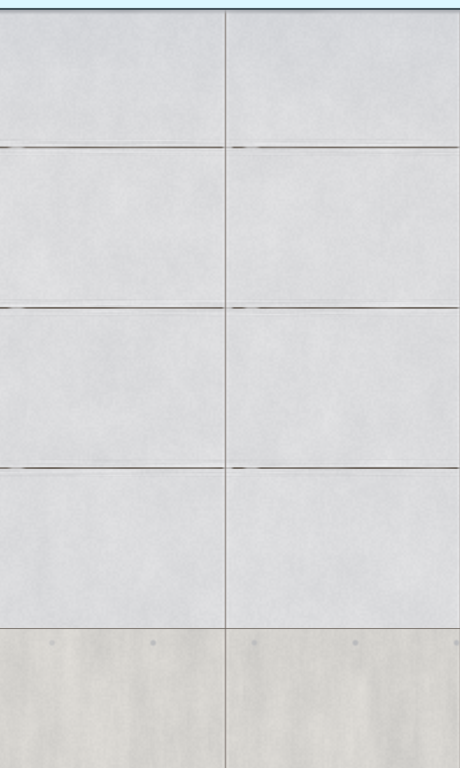
Give the GLSL for this texture, as a WebGL 2 fragment shader.

```glsl
#version 300 es
precision highp float;
// Pale concrete facade: two columns of panels, dark joints, a warm plinth and a sky strip.
uniform vec2 u_resolution;
out vec4 outColor;

// Layout, in units of the canvas height
const float PLINTH_TOP = 0.1816;
const float PANEL_HEIGHT = 0.2088;
const float COLUMN_WIDTH = 0.306;
const float COLUMN_JOINT = 0.2936;
const float ROOF_EDGE = 0.988;
const float TIE_SPACING = 0.1317;

const vec3 PANEL = vec3(0.860, 0.862, 0.870);
const vec3 PLINTH = vec3(0.832, 0.824, 0.808);
const vec3 JOINT = vec3(0.43, 0.40, 0.37);
const vec3 COLUMN_SEAM = vec3(0.57, 0.54, 0.52);
const vec3 SHADOW = vec3(0.68, 0.69, 0.71);
const vec3 ROOF_LINE = vec3(0.20, 0.27, 0.30);
const vec3 SKY = vec3(0.86, 0.97, 1.0);

float hash(vec2 p) {
  vec3 q = fract(vec3(p.xyx) * 0.1031);
  q += dot(q, q.yzx + 33.33);
  return fract((q.x + q.y) * q.z);
}

float noise(vec2 p) {
  vec2 cell = floor(p), f = fract(p);
  f = f * f * (3.0 - 2.0 * f);
  return mix(mix(hash(cell), hash(cell + vec2(1, 0)), f.x),
             mix(hash(cell + vec2(0, 1)), hash(cell + vec2(1, 1)), f.x), f.y);
}

// Layered noise centred on zero
float mottle(vec2 p) {
  float sum = 0.0, weight = 0.5;
  for (int i = 0; i < 5; i++) {
    sum += weight * (noise(p) - 0.5);
    p = p * 2.03 + 17.3;
    weight *= 0.6;
  }
  return sum;
}

// Soft coverage of a line at distance d
float stroke(float d, float halfWidth, float pixel) {
  return 1.0 - smoothstep(halfWidth - 0.5 * pixel, halfWidth + 0.5 * pixel, abs(d));
}

float band(float d, float lo, float hi, float soft) {
  return smoothstep(lo - soft, lo + soft, d) * (1.0 - smoothstep(hi - soft, hi + soft, d));
}

// Cast concrete: cloudy blotches, vertical runs and fine grain
vec3 concrete(vec3 base, vec2 p, float cloud, float runs) {
  float tone = cloud * mottle(p * vec2(26.0, 20.0));
  tone += runs * mottle(p * vec2(34.0, 4.0) + 5.0);
  tone += 0.022 * (noise(p * 330.0) - 0.5);
  return base + tone * vec3(1.05, 1.0, 0.92);
}

// Pale streaked lips on both sides of a panel joint
vec3 jointLips(vec3 color, float d, vec2 p) {
  float streak = noise(vec2(p.x * 14.0, p.y * 520.0));
  float lip = band(d, -0.010, 0.011, 0.0015);
  color += lip * (streak - 0.52) * 0.055;
  color += band(d, 0.0018, 0.0045, 0.0008) * 0.022;
  return color - (band(d, -0.0115, -0.0095, 0.0007) + band(d, 0.0100, 0.0115, 0.0007)) * 0.014;
}

// Joint strength: broken by pale worn gaps just right of each column seam
float jointWear(float x, float along) {
  float gaps = band(x, -0.003, 0.009, 0.003) * 0.78 + band(x, 0.025, 0.043, 0.005) * 0.65;
  return (1.0 - gaps) * (0.86 + 0.28 * (noise(vec2(along * 30.0, 3.0)) - 0.5));
}

// Small grey tie holes in a row
float tieHoles(vec2 p, float spacing, float pixel) {
  float x = (fract((p.x - 0.0677) / spacing + 0.5) - 0.5) * spacing;
  float id = floor((p.x - 0.0677) / spacing + 0.5);
  float d = length(vec2(x, p.y - 0.163));
  return (1.0 - smoothstep(0.0015, 0.0042 + pixel, d)) * (0.55 + 0.45 * hash(vec2(id, 8.0)));
}

void main() {
  vec2 p = gl_FragCoord.xy / u_resolution.y;
  float pixel = 1.0 / u_resolution.y;

  // Repeat coordinates
  float column = floor((p.x - COLUMN_JOINT) / COLUMN_WIDTH);
  float seamX = p.x - COLUMN_JOINT - COLUMN_WIDTH * floor((p.x - COLUMN_JOINT) / COLUMN_WIDTH + 0.5);
  float row = floor((p.y - PLINTH_TOP) / PANEL_HEIGHT);
  float nearest = clamp(floor((p.y - PLINTH_TOP) / PANEL_HEIGHT + 0.5), 0.0, 3.0);
  float jointY = p.y - PLINTH_TOP - nearest * PANEL_HEIGHT;
  float isPanelJoint = step(0.5, nearest);

  // Panels, each with its own blotches and a slightly cooler top
  vec2 seed = vec2(column * 3.7, row * 1.9);
  vec3 panel = concrete(PANEL, p + seed, 0.036, 0.014);
  panel -= vec3(0.022, 0.017, 0.010) * smoothstep(0.80, 1.0, p.y);
  panel = mix(panel, jointLips(panel, jointY, p), isPanelJoint);

  // Plinth with vertical stains and tie holes
  vec3 plinth = concrete(PLINTH, p + vec2(column * 2.3, 7.0), 0.045, 0.075);
  plinth = mix(plinth, SHADOW, 0.7 * tieHoles(p, TIE_SPACING, pixel));
  vec3 color = mix(plinth, panel, smoothstep(-pixel, pixel, p.y - PLINTH_TOP));

  // Column seams with a pale edge
  color += 0.018 * band(abs(seamX), 0.0015, 0.0045, 0.001);
  color = mix(color, COLUMN_SEAM, 0.85 * stroke(seamX, 0.0011, pixel));

  // Horizontal joints; the one above the plinth is thinner and unbroken
  float wear = mix(0.78, jointWear(seamX, p.x + nearest), isPanelJoint);
  color = mix(color, JOINT, wear * stroke(jointY, mix(0.0008, 0.0012, isPanelJoint), pixel));

  // Shadow under the roof, roof line and sky
  float shade = smoothstep(ROOF_EDGE - 0.008, ROOF_EDGE - 0.001, p.y);
  color = mix(color, SHADOW, shade * (0.65 + 0.5 * noise(vec2(p.x * 25.0, 2.0))));
  color = mix(color, SKY, smoothstep(-pixel, pixel, p.y - ROOF_EDGE - 0.001));
  color = mix(color, ROOF_LINE, 0.9 * stroke(p.y - ROOF_EDGE - 0.0005, 0.0013, pixel));

  outColor = vec4(clamp(color, 0.0, 1.0), 1.0);
}
```
